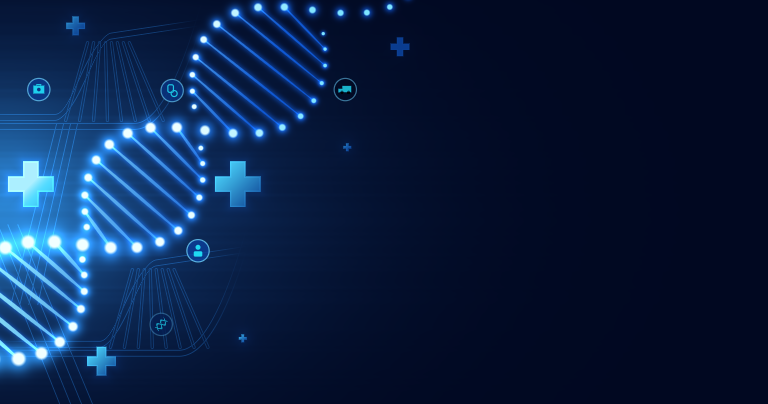
Write a Shadertoy shader that draws this background.

```glsl
// Glowing beaded double helix with medical crosses and round badges on a navy backdrop.

const float HEIGHT = 406.0;           // canvas height in design units
const float TURN = 0.349;             // helix phase per bead
const vec3 NAVY = vec3(0.003, 0.032, 0.13);
const vec3 BLUE = vec3(0.06, 0.36, 0.86);
const vec3 CYAN = vec3(0.30, 0.85, 1.0);
const vec3 WHITE = vec3(0.94, 1.0, 1.0);

// Strand centres, from lower left to upper right
const vec2 STRANDS[4] = vec2[4](vec2(-36, 48), vec2(83, 160), vec2(206, 275), vec2(314, 396));
// Crosses: x, y, half length, brightness
const vec4 CROSSES[7] = vec4[7](
    vec4(31, 221, 23, 1.0), vec4(239, 221, 23, 0.48), vec4(76, 380, 9.5, 0.3),
    vec4(402, 359, 9.5, 0.08), vec4(102, 43, 14.5, 0.48), vec4(349, 258, 4, 0.25),
    vec4(244, 66, 4, 0.35));
// Badges: x, y, brightness
const vec3 BADGES[5] = vec3[5](vec3(39, 316, 0.9), vec3(173, 315, 0.8),
    vec3(347, 316, 0.65), vec3(199, 154, 1.0), vec3(162, 80, 0.4));

float hash(float n) {
    n = fract(n * 0.1031);
    n *= n + 33.33;
    return fract(n * (n + n));
}

float fill(float d, float px) { return clamp(0.5 - d / px, 0.0, 1.0); }

float stroke(float d, float width, float px) { return fill(abs(d) - width, px); }

float box(vec2 p, vec2 size) {
    vec2 d = abs(p) - size;
    return length(max(d, 0.0)) + min(max(d.x, d.y), 0.0);
}

// Distance to a segment, and the position along it
vec2 segment(vec2 p, vec2 a, vec2 b) {
    vec2 ab = b - a;
    float t = clamp(dot(p - a, ab) / dot(ab, ab), 0.0, 1.0);
    return vec2(length(p - a - ab * t), t);
}

vec2 bead(int strand, float i) {
    float s = sin(TURN * i);
    return STRANDS[strand] + vec2(13.2 * i + 44.0 * s, 10.8 * i - 27.0 * s - 7.0 * sin(2.0 * TURN * i));
}

vec3 backdrop(vec2 p) {
    vec2 q = p - vec2(0.0, 200.0);
    float wide = exp(-dot(q / vec2(290, 165), q / vec2(290, 165)));
    float hot = exp(-dot(q / vec2(100, 85), q / vec2(100, 85)));
    float row = p.y / 3.0, f = fract(row);
    float streak = mix(hash(floor(row)), hash(floor(row) + 1.0), f * f * (3.0 - 2.0 * f));
    return NAVY + vec3(0.075, 0.21, 0.34) * wide * (0.94 + 0.12 * streak) + vec3(0.09, 0.27, 0.34) * hot;
}

// Thin outlined ribbon pair joined by a fan of rungs
float ghostHelix(vec2 p, float px) {
    float rise = smoothstep(55.0, 112.0, p.x);
    float slope = 80.0 * 6.0 * rise * (1.0 - rise) / 57.0;
    float upper = (p.y - 288.0 - 80.0 * rise - 0.15 * max(p.x - 100.0, 0.0)) / sqrt(1.0 + slope * slope);
    float curl = max(p.x - 135.0, 0.0);
    float lower = (p.y - 279.0 - 0.025 * curl * curl) / sqrt(1.0 + 0.0025 * curl * curl);
    float lines = max(stroke(abs(upper) - 3.0, 0.4, px), stroke(abs(lower) - 3.0, 0.4, px));
    for (float i = 0.0; i < 8.0; i++) {
        float d = segment(p, vec2(88.0 + 6.0 * i, 363.0), vec2(66.0 + 14.0 * i, 285.0)).x;
        lines = max(lines, 0.8 * stroke(d - 1.2, 0.4, px));
    }
    return lines * smoothstep(-60.0, 20.0, p.x) * (1.0 - smoothstep(150.0, 205.0, p.x));
}

// Symbols: 0 case, 1 stethoscope, 2 van, 3 person, 4 crossed waves
float symbol(vec2 p, int kind, float px) {
    if (kind == 0) return max(fill(box(p, vec2(5.5, 4)), px) - fill(length(p) - 1.8, px), stroke(box(p - vec2(0, 4), vec2(2, 1)), 0.5, px));
    if (kind == 1) return max(stroke(box(p - vec2(-1.5, 2), vec2(1, 2)) - 1.8, 0.6, px), stroke(length(p - vec2(2, -3)) - 3.0, 0.6, px));
    if (kind == 2) {
        float body = min(box(p - vec2(1.5, 0.5), vec2(4.5, 3.2)), box(p - vec2(-4, -1), vec2(3, 1.8)));
        return fill(body, px) - 0.7 * fill(length(vec2(abs(p.x) - 3.3, p.y + 2.6)) - 1.5, px);
    }
    if (kind == 3) return max(fill(length(p - vec2(0, 3.5)) - 2.5, px), fill(box(p + vec2(0, 3.2), vec2(2.8, 1.2)) - 1.5, px));
    vec2 q = vec2(p.x + p.y, p.y - p.x) * 0.707;
    float wave = abs(abs(q.y) - abs(3.0 * sin(q.x * 0.6)));
    return fill(max(wave - 0.9, abs(q.x) - 6.5), px);
}

void mainImage(out vec4 fragColor, in vec2 fragCoord) {
    float px = HEIGHT / iResolution.y;
    vec2 p = fragCoord * px;
    vec3 color = backdrop(p);

    // Faint line art
    float ghost = max(ghostHelix(p, px), ghostHelix(p - vec2(45, -228), px));
    for (float i = 0.0; i < 4.0; i++) {
        float falling = segment(p, vec2(78.0 - 7.0 * i, 282.0), vec2(38.0 - 9.0 * i, 100.0)).x;
        float crossing = segment(p, vec2(-12.0 + 10.0 * i, 180.0), vec2(60.0 + 11.0 * i, 0.0)).x;
        ghost = max(ghost, stroke(min(falling, crossing), 0.4, px));
    }
    color += vec3(0.05, 0.17, 0.27) * ghost;

    // Rungs between neighbouring strands
    float cool = clamp(p.x / 330.0, 0.0, 1.0);
    for (int k = 1; k < 4; k++) {
        for (float i = -8.0; i < 0.0; i++) {
            vec2 s = segment(p, bead(k, i), bead(k - 1, i + 9.0));
            float width = mix(2.2, 0.9, cool) * (0.4 + 0.6 * sin(3.14 * s.y));
            vec3 tint = mix(mix(WHITE, CYAN, 0.6), BLUE, clamp(cool * 1.15 + 0.25 * s.y - 0.1, 0.0, 1.0));
            color += BLUE * 0.35 * exp(-s.x * s.x / 14.0);
            color = mix(color, tint, fill(s.x - width, px) * 0.9);
        }
    }

    // Beads, larger toward the front and the lower left
    for (int k = 0; k < 4; k++) {
        for (float i = -9.0; i < 10.0; i++) {
            vec2 c = bead(k, i);
            float fade = clamp(c.x / 330.0, 0.0, 1.0), front = 0.5 + 0.5 * cos(TURN * i);
            float r = mix(9.0, 3.6, fade) * mix(0.48, 1.0, front), d = length(p - c);
            color += mix(CYAN, BLUE, 0.4 + 0.6 * fade) * 0.75 * exp(-d * d / (r * r * 2.6));
            float core = 1.0 - smoothstep(r * 0.55, r + 0.5 * px, d);
            color = mix(color, mix(WHITE, CYAN, smoothstep(0.5, 1.0, fade) * 0.7), core);
        }
    }

    // Crosses shaded from a light upper left to a deep lower right
    for (int n = 0; n < 7; n++) {
        vec4 c = CROSSES[n];
        vec2 q = (p - c.xy) / c.z;
        float d = c.z * min(box(q, vec2(1.0, 0.34)), box(q, vec2(0.34, 1.0)));
        float light = clamp(c.w + 0.28 * (q.y - q.x) * c.w, 0.0, 1.0);
        vec3 tint = mix(mix(BLUE * 0.65, CYAN, smoothstep(0.1, 0.8, light)), WHITE, smoothstep(0.75, 1.2, light));
        color += BLUE * 0.25 * c.w * exp(-max(d, 0.0) / 5.0);
        color = mix(color, tint, fill(d, px));
        color += CYAN * 0.2 * c.w * stroke(d + 0.6, 0.6, px);
    }

    // Round badges
    for (int n = 0; n < 5; n++) {
        vec3 b = BADGES[n];
        vec2 q = p - b.xy;
        float d = length(q) - 11.2;
        vec3 inside = n == 2 ? NAVY : mix(NAVY, BLUE, 0.65 * b.z);
        color = mix(color, inside, fill(d, px) * 0.8);
        color = mix(color, vec3(0.4, 0.78, 0.95), stroke(d, 0.6, px) * b.z * 0.85);
        color = mix(color, vec3(0.12, 0.85, 0.95), symbol(q, n, px) * sqrt(b.z));
    }
    fragColor = vec4(clamp(color, 0.0, 1.0), 1.0);
}
```
